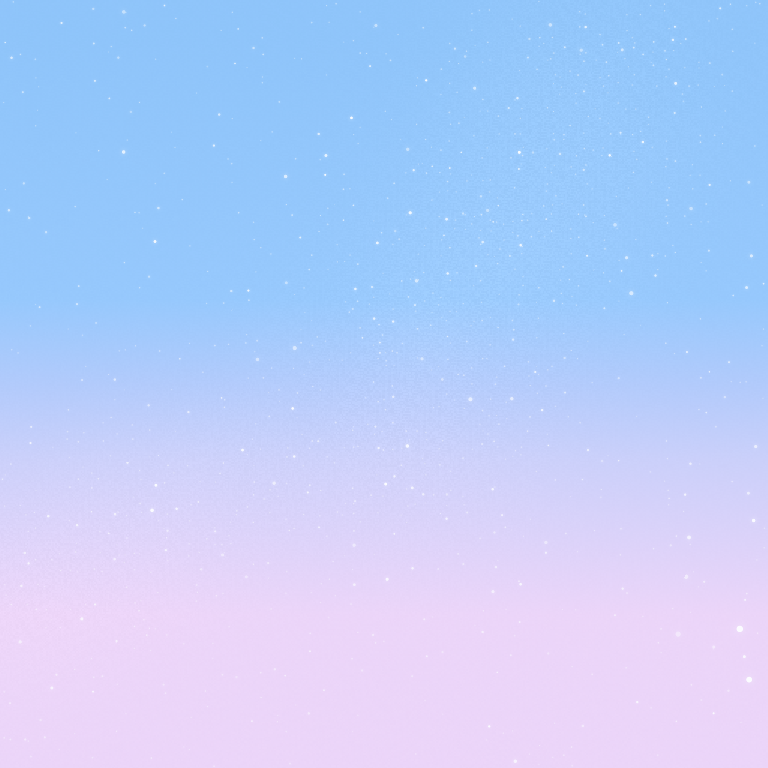
Reproduce this background procedurally as a Shadertoy shader.

```glsl
// Pastel dusk sky: a vertical gradient from pink through lilac to light blue,
// with a faint diagonal band of star dust. Stars come from jittered grids whose
// density and size vary smoothly over the canvas.

const vec3 PINK  = vec3(0.922, 0.835, 0.975);
const vec3 LILAC = vec3(0.795, 0.815, 0.980);
const vec3 PERIWINKLE = vec3(0.695, 0.793, 0.985);
const vec3 BLUE  = vec3(0.590, 0.785, 0.990);
const vec3 AZURE = vec3(0.560, 0.770, 0.980);
const vec3 STAR  = vec3(0.985, 0.990, 1.0);

float hash(vec2 p) {
    return fract(sin(dot(p, vec2(127.1, 311.7))) * 43758.5453);
}

float valueNoise(vec2 p) {
    vec2 cell = floor(p);
    vec2 f = fract(p);
    f = f * f * (3.0 - 2.0 * f);
    float low = mix(hash(cell), hash(cell + vec2(1.0, 0.0)), f.x);
    float high = mix(hash(cell + vec2(0.0, 1.0)), hash(cell + 1.0), f.x);
    return mix(low, high, f.y);
}

float ramp(float low, float high, float x) {
    return clamp((x - low) / (high - low), 0.0, 1.0);
}

float segmentDistance(vec2 p, vec2 a, vec2 b) {
    vec2 along = b - a;
    float t = clamp(dot(p - a, along) / dot(along, along), 0.0, 1.0);
    return length(p - a - along * t);
}

float glow(float dist, float width) {
    return exp(-dist * dist / (width * width));
}

vec3 skyColor(float y) {
    vec3 color = mix(PINK, LILAC, ramp(0.20, 0.40, y));
    color = mix(color, PERIWINKLE, ramp(0.40, 0.50, y));
    color = mix(color, BLUE, ramp(0.50, 0.61, y));
    return mix(color, AZURE, ramp(0.60, 0.95, y));
}

// Bent band from the upper right to the lower left
float dustBand(vec2 p) {
    float upper = segmentDistance(p, vec2(0.76, 0.86), vec2(0.52, 0.48));
    float lower = segmentDistance(p, vec2(0.52, 0.48), vec2(0.04, 0.26));
    return max(glow(upper, 0.17), 0.6 * glow(lower, 0.13));
}

// One jittered star per grid cell, kept with the given probability
float starLayer(vec2 p, float cells, float density, float radius, float seed, float pixel) {
    vec2 cell = floor(p * cells);
    vec2 key = cell + seed;
    vec2 jitter = vec2(hash(key + 3.1), hash(key + 7.7));
    vec2 center = (cell + 0.2 + 0.6 * jitter) / cells;
    float size = radius * mix(0.65, 1.25, hash(key + 13.3));
    float dist = length(p - center);
    float soft = max(pixel, 0.0006);
    float disc = 1.0 - smoothstep(size - 0.5 * soft, size + 0.7 * soft, dist);
    float halo = 0.18 * glow(dist, size * 2.0);
    float brightness = mix(0.45, 1.0, hash(key + 19.9));
    return step(hash(key), density) * brightness * max(disc, halo);
}

void mainImage(out vec4 fragColor, in vec2 fragCoord) {
    vec2 p = fragCoord / iResolution.xy;
    float pixel = 1.0 / iResolution.y;
    float band = dustBand(p);

    // Sky with soft luminous haze along the band
    vec3 color = skyColor(p.y);
    float haze = band * mix(0.6, 1.0, valueNoise(p * 9.0));
    color += vec3(0.028, 0.016, 0.006) * haze;

    // Fine grain of unresolved dust
    float grain = hash(floor(p * 512.0)) - 0.5;
    color += grain * (0.006 + 0.026 * band);

    // Stars grow larger toward the lower corners
    float lowerCorners = smoothstep(0.36, 0.20, p.y) * smoothstep(0.30, 0.48, abs(p.x - 0.5));
    float lowerRight = glow(length(p - vec2(0.96, 0.20)), 0.15);
    float stars = 0.55 * starLayer(p, 95.0, 0.04 + 0.22 * band, 0.0008, 11.0, pixel);
    stars = max(stars, 0.8 * starLayer(p, 44.0, 0.08 + 0.13 * band, 0.0012, 37.0, pixel));
    stars = max(stars, starLayer(p, 23.0, 0.10 + 0.16 * band, 0.0018, 71.0, pixel));
    float largeDensity = 0.05 * band + 0.25 * lowerCorners + 0.25 * lowerRight;
    stars = max(stars, starLayer(p, 14.0, largeDensity, 0.0022 + 0.0015 * lowerRight, 103.0, pixel));
    color = mix(color, STAR, clamp(stars, 0.0, 1.0));

    fragColor = vec4(clamp(color, 0.0, 1.0), 1.0);
}
```
